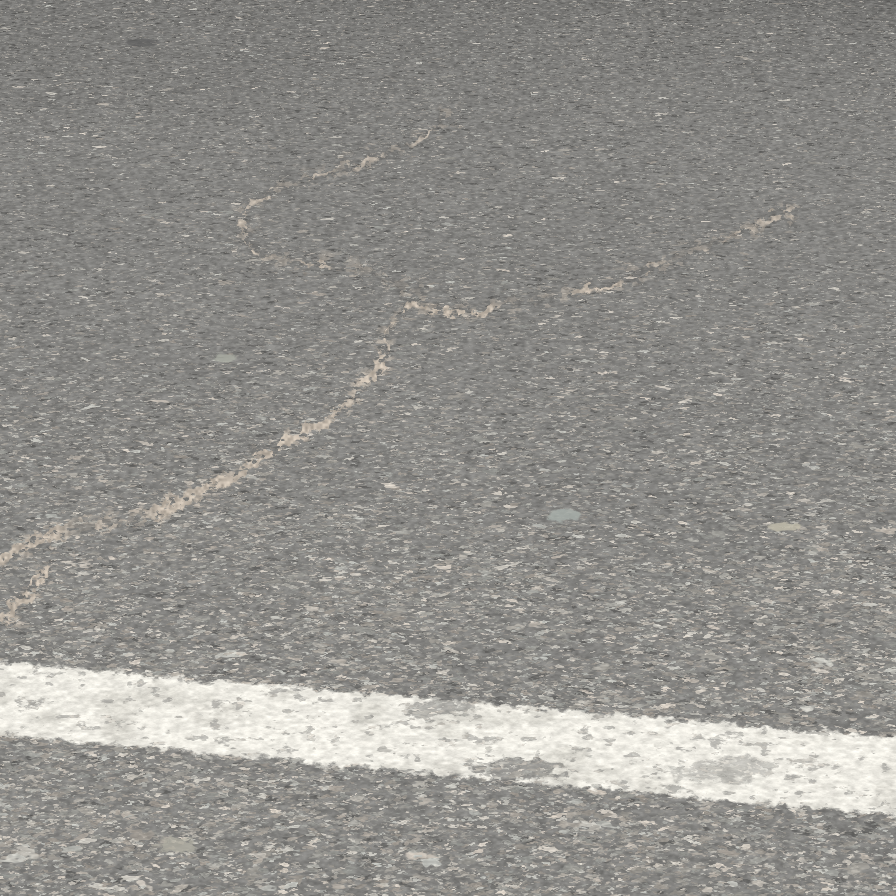
Write a WebGL 2 fragment shader that draws this texture.

```glsl
#version 300 es
precision highp float;

uniform vec2 u_resolution;
out vec4 outColor;

const vec3 WARM_CRACK = vec3(0.77, 0.725, 0.67);
const vec3 PAINT = vec3(0.95, 0.94, 0.905);
const float HORIZON = 1.7;

// Crack paths in canvas units
const vec2 MAIN_CRACK[17] = vec2[](
  vec2(0.0, 0.371), vec2(0.033, 0.395), vec2(0.085, 0.41), vec2(0.17, 0.426),
  vec2(0.26, 0.469), vec2(0.319, 0.505), vec2(0.371, 0.535), vec2(0.423, 0.59),
  vec2(0.434, 0.635), vec2(0.456, 0.659), vec2(0.492, 0.651), vec2(0.534, 0.651),
  vec2(0.573, 0.663), vec2(0.651, 0.674), vec2(0.703, 0.691), vec2(0.781, 0.724),
  vec2(0.892, 0.768));
const vec2 SIDE_CRACK[11] = vec2[](
  vec2(0.492, 0.651), vec2(0.449, 0.685), vec2(0.404, 0.698), vec2(0.289, 0.717),
  vec2(0.267, 0.74), vec2(0.276, 0.766), vec2(0.313, 0.794), vec2(0.378, 0.811),
  vec2(0.43, 0.828), vec2(0.475, 0.846), vec2(0.501, 0.876));

float hash(vec2 p) {
  vec3 q = fract(p.xyx * vec3(0.1031, 0.103, 0.0973));
  q += dot(q, q.yzx + 33.33);
  return fract((q.x + q.y) * q.z);
}

float noise(vec2 p) {
  vec2 i = floor(p), f = fract(p);
  f = f * f * (3.0 - 2.0 * f);
  return mix(mix(hash(i), hash(i + vec2(1, 0)), f.x),
             mix(hash(i + vec2(0, 1)), hash(i + vec2(1, 1)), f.x), f.y);
}

float fbm(vec2 p) {
  float sum = 0.0, amp = 0.5;
  for (int i = 0; i < 4; i++) {
    sum += amp * noise(p);
    p = p * 2.07 + 17.3;
    amp *= 0.5;
  }
  return sum / 0.9375;
}

float segment(vec2 p, vec2 a, vec2 b) {
  vec2 ab = b - a;
  return length(p - a - ab * clamp(dot(p - a, ab) / dot(ab, ab), 0.0, 1.0));
}

float blob(vec2 p, vec2 center, vec2 radius, float rough) {
  float d = length((p - center) / radius) + (fbm(p * vec2(90, 150)) - 0.5) * rough;
  return 1.0 - smoothstep(0.75, 1.1, d);
}

// Scattered irregular chips: x is coverage, y is a random shade
vec2 chips(vec2 g, float density, float seed, float soft) {
  vec2 cell = floor(g), best = vec2(0.0);
  float ragged = (noise(g * 3.1 + seed) - 0.5) * 0.75;
  for (int j = -1; j <= 1; j++)
    for (int i = -1; i <= 1; i++) {
      vec2 id = cell + vec2(i, j);
      if (hash(id + seed) > density) continue;
      vec2 d = g - id - vec2(hash(id + seed + 11.0), hash(id + seed + 23.0));
      d.y += d.x * (hash(id + seed + 47.0) - 0.5) * 1.2;
      float r = mix(0.2, 0.6, pow(hash(id + seed + 31.0), 1.7));
      float cover = 1.0 - smoothstep(-soft, soft, length(d * vec2(0.85, 1.2)) + ragged - r);
      if (cover > best.x) best = vec2(cover, hash(id + seed + 59.0));
    }
  return best;
}

vec3 addChips(vec3 base, vec2 g, float density, float seed, float soft, float strength) {
  vec2 c = chips(g, density, seed, soft);
  vec3 tint = mix(vec3(0.99, 1.0, 0.97), vec3(1.04, 0.99, 0.93), fract(c.y * 7.0));
  vec3 stone = mix(0.58, 0.9, c.y * c.y) * tint * (0.9 + 0.2 * noise(g * 4.0));
  return mix(base, stone, c.x * strength);
}

float crackDistance(vec2 p) {
  float d = 1.0;
  for (int i = 0; i < 16; i++) d = min(d, segment(p, MAIN_CRACK[i], MAIN_CRACK[i + 1]));
  for (int i = 0; i < 10; i++) d = min(d, segment(p, SIDE_CRACK[i], SIDE_CRACK[i + 1]));
  d = min(d, segment(p, vec2(0.0, 0.308), vec2(0.026, 0.332)));
  return min(d, segment(p, vec2(0.026, 0.332), vec2(0.052, 0.365)));
}

void main() {
  vec2 p = gl_FragCoord.xy / u_resolution;
  float px = 1.0 / u_resolution.y;
  float z = 1.0 / (HORIZON - p.y);
  vec2 ground = vec2((p.x - 0.5) * z, 3.4 * z) + 4.0;
  float near = 1.0 - smoothstep(0.15, 0.8, p.y);

  // Asphalt tone and grain
  float tone = mix(0.51, 0.475, smoothstep(0.8, 1.0, p.y));
  tone += 0.025 * (fbm(p * vec2(4, 9)) - 0.5) - 0.025 * smoothstep(0.97, 1.0, p.y) * p.x;
  tone += 0.17 * (fbm(ground * 170.0) - 0.5) + 0.08 * (noise(p * vec2(250, 430)) - 0.5);
  vec3 color = tone * vec3(1.006, 1.0, 0.98);

  // Dark pits, then four sizes of pale stone
  float soft = 0.09 + 50.0 * z * px;
  color *= 1.0 - 0.2 * chips(ground * 130.0, 0.07, 71.0, soft).x;
  float clump = 0.45 + 1.1 * fbm(p * vec2(11, 20));
  color = addChips(color, ground * 260.0, mix(0.2, 0.5, near) * clump, 3.0, soft * 1.8, mix(0.42, 0.7, near));
  color = addChips(color, ground * 185.0, mix(0.06, 0.4, near) * clump, 137.0, soft * 1.3, mix(0.55, 0.8, near));
  color = addChips(color, ground * 125.0, mix(0.03, 0.27, near) * clump, 191.0, soft, 0.75);
  color = addChips(color, ground * 82.0, mix(0.01, 0.045, near), 251.0, soft, 0.75);

  // Crumbling cracks
  vec2 warp = vec2(fbm(p * 85.0), fbm(p * 85.0 + 40.0)) - 0.5;
  float d = crackDistance(p + warp * 0.022);
  float far = smoothstep(0.5, 0.7, p.y);
  float wide = mix(0.0056, 0.0025, far) * (0.4 + 1.2 * noise(p * 42.0));
  float gap = smoothstep(0.06, 0.09, p.x) * (1.0 - smoothstep(0.15, 0.18, p.x));
  float crumbs = smoothstep(0.4, 0.52, fbm(p * vec2(130, 210) + 9.0) + mix(0.06, 0.0, far));
  float breaks = mix(1.0, smoothstep(0.25, 0.55, noise(p * 34.0 + 3.0)), 0.8 * far);
  float crack = (1.0 - smoothstep(wide - px, wide + 1.5 * px, d)) * crumbs * breaks;
  crack *= mix(0.95, 0.72, smoothstep(0.65, 0.85, p.y)) * (1.0 - 0.75 * gap);
  float debris = (1.0 - smoothstep(0.004, 0.018, d)) * smoothstep(0.61, 0.68, fbm(p * vec2(100, 170) + 31.0));
  color *= 1.0 - 0.07 * (1.0 - smoothstep(0.002, 0.009, d));
  color = mix(color, WARM_CRACK * (0.84 + 0.32 * noise(p * 310.0)), max(crack, debris * mix(0.7, 0.4, far)));

  // Larger single stones and an oil spot
  color = mix(color, vec3(0.66, 0.69, 0.67), 0.8 * blob(p, vec2(0.628, 0.425), vec2(0.019, 0.008), 1.2));
  color = mix(color, vec3(0.67, 0.68, 0.64), 0.8 * blob(p, vec2(0.251, 0.6), vec2(0.016, 0.005), 0.9));
  color = mix(color, vec3(0.76, 0.74, 0.67), 0.8 * blob(p, vec2(0.875, 0.412), vec2(0.017, 0.005), 0.9));
  color = mix(color, vec3(0.71, 0.7, 0.65), 0.7 * blob(p, vec2(0.198, 0.057), vec2(0.02, 0.009), 2.0));
  color = mix(color, vec3(0.37), 0.7 * blob(p, vec2(0.159, 0.952), vec2(0.019, 0.005), 0.6));

  // Worn painted stripe
  float center = mix(0.22, 0.1325, p.x), halfWidth = mix(0.04, 0.0435, p.x);
  float edge = abs(p.y - center) - halfWidth + (fbm(p * vec2(110, 170)) - 0.5) * 0.014;
  float stripe = 1.0 - smoothstep(-0.0015 - px, 0.0015 + px, edge);
  float wear = 0.6 * blob(p, vec2(0.49, 0.21), vec2(0.042, 0.012), 1.8);
  wear = max(wear, 0.8 * blob(p, vec2(0.575, 0.141), vec2(0.05, 0.012), 1.6));
  wear = max(wear, 0.4 * blob(p, vec2(0.81, 0.141), vec2(0.06, 0.013), 1.8));
  wear = max(wear, 0.5 * smoothstep(0.62, 0.74, fbm(p * vec2(75, 165) + 5.0)));
  vec3 paint = PAINT * (1.0 + 0.26 * (fbm(ground * 210.0 + 8.0) - 0.52));
  paint -= 0.08 * smoothstep(0.5, 0.75, fbm(p * vec2(22, 50)));
  color = mix(color, paint, stripe * (1.0 - wear));

  outColor = vec4(clamp(color, 0.0, 1.0), 1.0);
}
```
